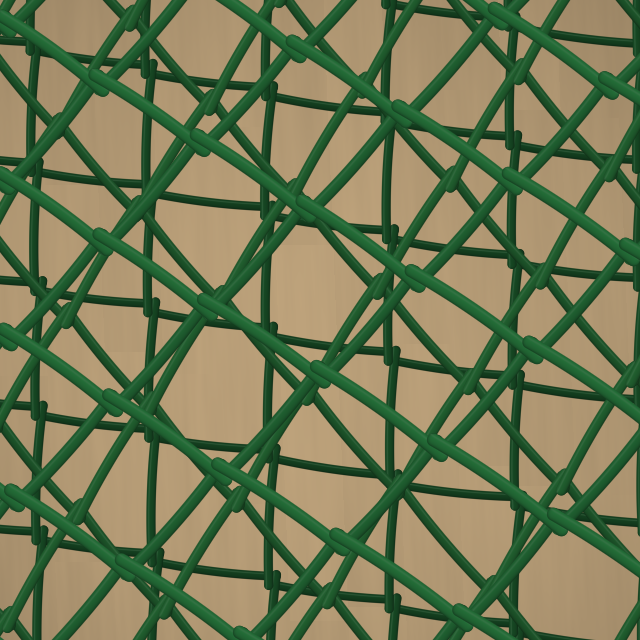
Reproduce this pattern procedurally as a WebGL 2 fragment shader.

```glsl
#version 300 es
precision highp float;

#define FRONT_RADIUS 0.0102
#define MIDDLE_RADIUS 0.0084
#define BACK_RADIUS 0.0072
#define FRONT_GREEN vec3(0.125, 0.385, 0.195)
#define MIDDLE_GREEN vec3(0.115, 0.335, 0.165)
#define BACK_GREEN vec3(0.080, 0.255, 0.125)
#define GLOSS vec3(0.32, 0.47, 0.35)
#define FLOOR_TAN vec3(0.70, 0.60, 0.455)
#define LIGHT_DIR vec2(-0.5, 0.86)
#define BOW 0.022
#define JITTER 0.005
#define PLANKS 11.0

uniform vec2 u_resolution;
out vec4 outColor;

// One mesh: over and under wire axes, spacing growth, hook twist
struct Mesh {
    vec2 origin, over, under, growth;
    float radius, twist;
    vec3 green;
};

vec2 hash2(vec2 p) {
    vec3 q = fract(p.xyx * vec3(0.1031, 0.1030, 0.0973));
    q += dot(q, q.yzx + 33.33);
    return fract((q.xx + q.yz) * q.zy);
}

float gradientDot(vec2 cell, vec2 offset) {
    return dot(hash2(cell) * 2.0 - 1.0, offset);
}

float gradientNoise(vec2 p) {
    vec2 i = floor(p), f = fract(p);
    vec2 w = f * f * f * (f * (f * 6.0 - 15.0) + 10.0);
    vec2 e = vec2(1.0, 0.0);
    return mix(mix(gradientDot(i, f), gradientDot(i + e, f - e), w.x),
               mix(gradientDot(i + e.yx, f - e.yx), gradientDot(i + 1.0, f - 1.0), w.x), w.y);
}

// Pale laminate with staggered boards and upright grain
vec3 woodFloor(vec2 p) {
    vec2 q = vec2(p.x + 0.04 * p.y, p.y);
    float board = floor(q.x * PLANKS);
    float row = floor(q.y * 1.7 + hash2(vec2(board, 7.0)).x);
    float tone = hash2(vec2(board, row) + 20.0).x - 0.5;
    float grain = gradientNoise(q * vec2(38.0, 4.0) + row * 9.0)
                + 0.5 * gradientNoise(q * vec2(120.0, 9.0));
    vec2 c = p - vec2(0.48, 0.46);
    return FLOOR_TAN * (1.04 + 0.035 * tone + 0.035 * grain - 0.28 * dot(c, c));
}

// Glossy rounded wire from a to b, bowed sideways
void drawWire(inout vec3 color, vec2 p, vec2 a, vec2 b, float radius, float bow, vec3 green) {
    float len = length(b - a);
    vec2 along = (b - a) / len;
    vec2 side = vec2(-along.y, along.x);
    float x = dot(p - a, along);
    float t = clamp(x / len, 0.0, 1.0);
    float y = dot(p - a, side) - bow * len * 4.0 * t * (1.0 - t);
    float dist = length(vec2(x - t * len, y));
    float px = 0.75 / min(u_resolution.x, u_resolution.y);
    float cover = 1.0 - smoothstep(radius - px, radius + px, dist);
    float lit = clamp(y / radius, -1.0, 1.0) * sign(dot(side, LIGHT_DIR));
    float rim = min(dist / radius, 1.0);
    vec3 shade = green * (1.06 + 0.16 * lit - 0.30 * rim * rim * rim * rim);
    float streak = exp(-pow((lit - 0.5) / 0.17, 2.0));
    color = mix(color, mix(shade, GLOSS, 0.32 * streak), cover);
}

vec2 knot(Mesh m, vec2 id) {
    vec2 c = id + m.growth * id * id;
    return m.origin + m.over * c.x + m.under * c.y
         + (hash2(id + m.origin * 50.0) - 0.5) * JITTER;
}

void drawMesh(inout vec3 color, vec2 p, Mesh m) {
    // Lattice cell under this point, with the spacing growth undone
    vec2 d = p - m.origin;
    float area = m.over.x * m.under.y - m.over.y * m.under.x;
    vec2 c = vec2(d.x * m.under.y - d.y * m.under.x, m.over.x * d.y - m.over.y * d.x) / area;
    vec2 cell = floor(2.0 * c / (1.0 + sqrt(max(1.0 + 4.0 * m.growth * c, 0.1))));

    // Hook ends beside each knot
    vec2 u = normalize(m.over) * m.radius, v = normalize(m.under) * m.radius;
    vec2 overHook = -1.3 * u + 0.7 * m.twist * v;
    vec2 underHook = 0.8 * (m.twist * u - v);

    // Under wires, then hooks, then over wires
    for (int pass = 0; pass < 3; pass++)
    for (int i = -1; i <= 1; i++)
    for (int j = -1; j <= 1; j++) {
        vec2 id = cell + vec2(i, j);
        vec2 k = knot(m, id);
        if (pass == 0) {
            vec2 next = knot(m, id + vec2(0, 1));
            drawWire(color, p, k + underHook, next - underHook, m.radius * 0.94, -BOW, m.green * 0.88);
        } else if (pass == 1) {
            drawWire(color, p, k + underHook, k + overHook, m.radius, 0.0, m.green * 0.85);
            drawWire(color, p, k - underHook, k - overHook, m.radius, 0.0, m.green * 0.85);
        } else {
            vec2 next = knot(m, id + vec2(1, 0));
            drawWire(color, p, k + overHook, next - overHook, m.radius, BOW, m.green);
        }
    }
}

void main() {
    vec2 p = gl_FragCoord.xy / u_resolution;
    vec3 color = woodFloor(p);
    drawMesh(color, p, Mesh(vec2(0.423, 0.482), vec2(-0.002, 0.191), vec2(0.187, -0.036),
                            vec2(-0.010, 0.013), BACK_RADIUS, -1.2, BACK_GREEN));
    drawMesh(color, p, Mesh(vec2(0.482, 0.388), vec2(0.111, 0.167), vec2(0.138, -0.148),
                            vec2(0.0, 0.020), MIDDLE_RADIUS, 0.8, MIDDLE_GREEN));
    drawMesh(color, p, Mesh(vec2(0.499, 0.415), vec2(0.178, -0.110), vec2(0.151, 0.151),
                            vec2(0.025, 0.0), FRONT_RADIUS, 1.0, FRONT_GREEN));
    outColor = vec4(color, 1.0);
}
```
